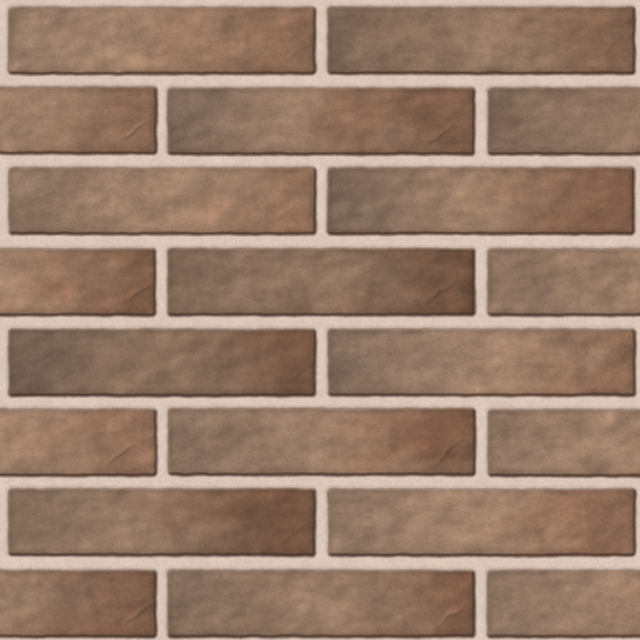
Reproduce this texture procedurally as a three.js fragment shader.

```glsl
#define PITCH vec2(0.4987, 0.1256)
#define FIRST_CENTRE vec2(0.2539, 0.0638)
#define HALF_BRICK vec2(0.2400, 0.0526)
#define CORNER 0.006
#define EDGE_SOFT 0.0038
#define EDGE_WEAR 0.0032
#define MORTAR vec3(0.858, 0.778, 0.724)
#define TAN vec3(0.618, 0.497, 0.410)
#define RUST vec3(0.468, 0.332, 0.255)
#define GREY vec3(0.462, 0.385, 0.332)
#define SHADOW vec3(0.250, 0.172, 0.130)

varying vec2 vUv;

float hash(vec2 p) {
  vec3 v = fract(p.xyx * vec3(0.1031, 0.1030, 0.0973));
  v += dot(v, v.yzx + 33.33);
  return fract((v.x + v.y) * v.z);
}

float noise(vec2 p) {
  vec2 i = floor(p), f = fract(p);
  f = f * f * (3.0 - 2.0 * f);
  return mix(mix(hash(i), hash(i + vec2(1.0, 0.0)), f.x),
             mix(hash(i + vec2(0.0, 1.0)), hash(i + 1.0), f.x), f.y);
}

float fbm(vec2 p) {
  float sum = 0.0, amp = 0.533;
  for (int i = 0; i < 4; i++) {
    sum += amp * noise(p);
    p = mat2(1.6, 1.2, -1.2, 1.6) * p + 17.3;
    amp *= 0.5;
  }
  return sum;
}

float roundBox(vec2 p, vec2 halfSize, float r) {
  vec2 d = abs(p) - halfSize + r;
  return length(max(d, 0.0)) + min(max(d.x, d.y), 0.0) - r;
}

// Clay colour: greyed left end, pale middle, rusty right end
vec3 clayColor(vec2 q, vec2 id, vec2 p) {
  float along = q.x / HALF_BRICK.x + 0.35 * (hash(id + 29.0) - 0.5);
  vec2 slanted = vec2(p.x + 0.6 * p.y, p.y - 0.2 * p.x);
  float cloud = fbm(slanted * vec2(9.0, 15.0) + id * 7.3) - 0.5;
  float blotch = fbm(slanted * vec2(26.0, 38.0) + id * 3.1) - 0.5;
  float grey = smoothstep(0.0, 1.15, -along + cloud * 1.2);
  float rust = smoothstep(-0.20, 0.95, along + cloud * 1.2);
  vec3 c = mix(TAN, GREY, grey * mix(0.35, 1.0, hash(id + 41.0)));
  c = mix(c, RUST, rust * mix(0.50, 1.0, hash(id + 73.0)));
  c *= 0.985 + 0.15 * (hash(id + 19.0) - 0.5);
  return c * (1.0 + 0.24 * cloud + 0.24 * blotch);
}

// Slanted crease near the lower right end of a brick
float crease(vec2 q, vec2 id, vec2 p) {
  vec2 c = q - vec2(0.215 - 0.045 * hash(id + 5.0), 0.018);
  float line = dot(c, vec2(0.6, 0.8)) + 0.008 * (noise(p * 60.0) - 0.5);
  float fade = 1.0 - smoothstep(0.008, 0.040, length(c));
  float dark = 1.0 - smoothstep(0.0005, 0.004, abs(line));
  float lit = 1.0 - smoothstep(0.0, 0.008, abs(line + 0.005));
  return fade * (0.09 * lit - 0.14 * dark);
}

void main() {
  // Running bond, rows counted downwards
  vec2 p = vec2(vUv.x, 1.0 - vUv.y);
  vec2 grid = (p - FIRST_CENTRE) / PITCH + 0.5;
  float odd = mod(floor(grid.y), 2.0);
  grid.x -= 0.5 * odd;
  vec2 id = floor(grid) + 11.0;
  vec2 q = (fract(grid) - 0.5) * PITCH;

  // Slightly shifted bricks with worn edges
  q += (vec2(hash(id + 3.0), hash(id + 8.0)) - 0.5) * 0.002;
  float wear = EDGE_WEAR * (fbm(p * 48.0) - 0.5);
  float d = roundBox(q, HALF_BRICK, CORNER) + wear;
  float dLit = roundBox(q + vec2(0.0016, 0.0022), HALF_BRICK, CORNER) + wear;

  // Mortar with sandy grain and a narrow contact shadow
  float grain = noise(p * 290.0) - 0.5;
  vec3 mortar = MORTAR * (1.0 + 0.045 * grain + 0.05 * (fbm(p * 65.0) - 0.5));
  mortar *= 1.0 - 0.08 * (1.0 - smoothstep(0.0, 0.006, dLit));

  // Brick face with relief lit from the upper left
  vec2 reliefPos = p * vec2(42.0, 58.0) + id * 5.7;
  float relief = fbm(reliefPos + 0.22) - fbm(reliefPos - 0.22);
  vec3 brick = clayColor(q, id, p);
  brick *= 1.0 + 0.18 * relief + 0.06 * grain;
  brick *= 1.0 + crease(q, id, p) * mix(0.35, 1.0, odd);

  // Rounded rim, darkest along the bottom and right
  brick *= 1.0 - 0.08 * smoothstep(-0.014, -0.002, dLit);
  brick = mix(brick, SHADOW, 0.90 * smoothstep(-0.0050, 0.0010, dLit));

  float cover = 1.0 - smoothstep(-EDGE_SOFT, EDGE_SOFT, d);
  gl_FragColor = vec4(mix(mortar, brick, cover), 1.0);
}
```
